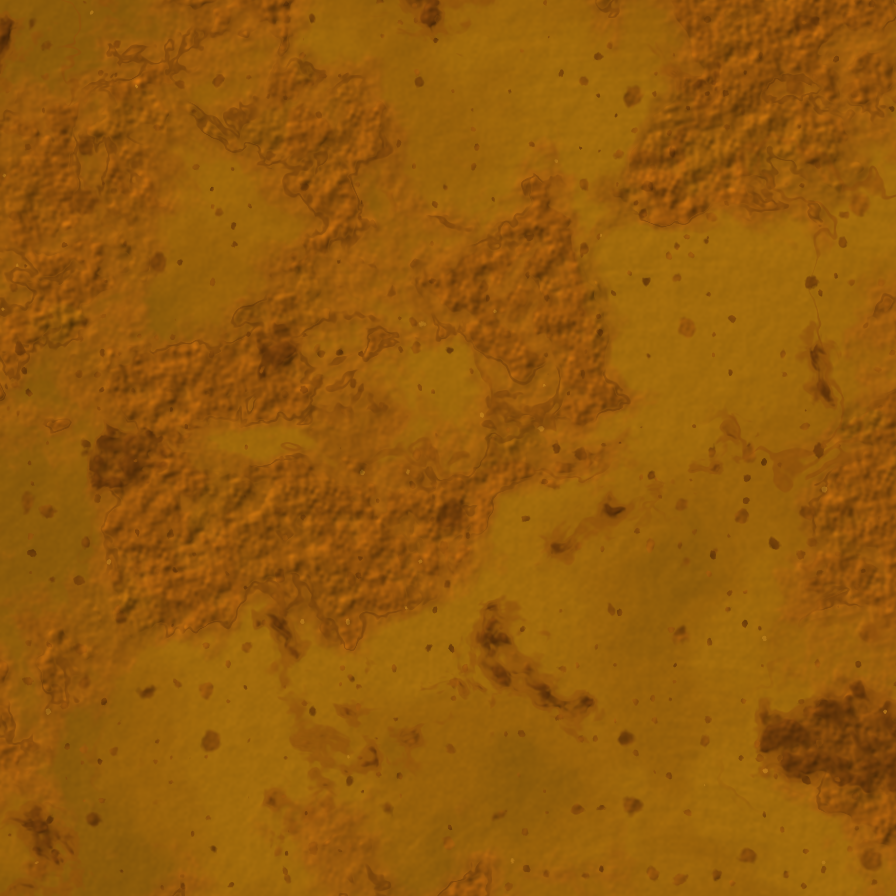
Write a three.js fragment shader that draws this texture.

```glsl
varying vec2 vUv;

float hash(vec2 p) {
  return fract(sin(dot(p, vec2(127.1, 311.7))) * 43758.5453);
}

float noise(vec2 p) {
  vec2 cell = floor(p), f = fract(p);
  f = f * f * (3.0 - 2.0 * f);
  return mix(mix(hash(cell), hash(cell + vec2(1.0, 0.0)), f.x),
             mix(hash(cell + vec2(0.0, 1.0)), hash(cell + 1.0), f.x), f.y);
}

float fbm(vec2 p, int octaves) {
  float sum = 0.0, weight = 0.5, total = 0.0;
  for (int i = 0; i < 6; i++) {
    if (i >= octaves) break;
    sum += weight * noise(p);
    total += weight;
    weight *= 0.55;
    p = mat2(1.6, 1.2, -1.2, 1.6) * p + 7.3;
  }
  return sum / total;
}

// Scattered chips, one candidate per grid cell: x is coverage, y a random tint
vec2 chips(vec2 p, float scale, float density) {
  vec2 cell = floor(p * scale);
  float seed = hash(cell + scale);
  vec2 centre = 0.35 + 0.3 * vec2(hash(cell + 3.7), hash(cell + 8.1));
  vec2 offset = fract(p * scale) - centre;
  offset.x *= 0.8 + 0.7 * hash(cell + 5.9);
  float ragged = length(offset) + 0.24 * (fbm(p * scale * 4.0, 3) - 0.5);
  float radius = 0.07 + 0.13 * hash(cell + 1.3);
  float shape = 1.0 - smoothstep(radius - 0.05, radius + 0.05, ragged);
  return vec2(shape * step(1.0 - density, seed), hash(cell + 6.4));
}

void main() {
  vec3 honey = vec3(0.63, 0.415, 0.045);
  vec3 ochre = vec3(0.60, 0.38, 0.04);
  vec3 olive = vec3(0.54, 0.35, 0.04);
  vec3 orange = vec3(0.62, 0.355, 0.05);
  vec3 rust = vec3(0.56, 0.31, 0.04);
  vec3 umber = vec3(0.40, 0.21, 0.03);

  vec2 p = vUv;
  vec2 warp = vec2(fbm(p * 7.0, 5), fbm(p * 7.0 + 17.0, 5)) - 0.5;
  vec2 q = p + 0.14 * warp;
  float grit = fbm(p * 48.0, 3);
  float relief = grit - fbm((p + vec2(-0.003, 0.003)) * 48.0, 3);

  // Smooth paint, darker and greener towards the top
  float tone = fbm(q * 3.0 + 4.0, 5) + 0.2 * (0.45 - p.y);
  vec3 color = mix(olive, ochre, smoothstep(0.3, 0.45, tone));
  color = mix(color, honey, smoothstep(0.43, 0.58, tone));

  // Faint curved brush scratches
  vec2 sweep = p - vec2(0.75, -0.25);
  float bristle = noise(vec2(length(sweep) * 190.0, atan(sweep.y, sweep.x) * 7.0));
  color *= 1.0 + 0.045 * (bristle - 0.5) * smoothstep(0.4, 0.65, noise(p * 5.0 + 2.0));

  // Orange stains gathered at the sides, with crusted cores
  float sides = smoothstep(0.1, 0.5, abs(p.x - 0.45));
  float decay = fbm(q * 5.0 + 31.0, 6) + 0.1 * sides + 0.09 * (grit - 0.5);
  float stain = smoothstep(0.54, 0.65, decay);
  float crust = smoothstep(0.65, 0.685, decay);
  color = mix(color, orange, 0.9 * stain);
  color = mix(color, rust, crust * smoothstep(0.25, 0.6, grit + 0.1));
  float mottling = smoothstep(0.5, 0.68, fbm(q * 15.0 + 50.0, 4));
  color = mix(color, mix(rust, olive, noise(q * 9.0)), 0.6 * mottling * stain);

  // Broken rims around the crust
  float rim = 1.0 - smoothstep(0.003, 0.016, abs(decay - 0.655));
  float broken = smoothstep(0.42, 0.62, noise(p * 16.0 + 12.0));
  color = mix(color, umber, 0.45 * rim * broken);

  // Thin wandering veins
  float vein = 1.0 - smoothstep(0.003, 0.015, abs(fbm(q * 5.0 + 9.0, 5) - 0.5));
  float veinArea = smoothstep(0.5, 0.68, fbm(p * 4.0 + 22.0, 3) + 0.08 * sides);
  color = mix(color, rust, 0.75 * vein * veinArea);

  // Dark eroded patches with ragged borders
  float erosion = fbm(q * 6.5 + 63.0, 6) + 0.12 * (grit - 0.5);
  float pit = smoothstep(0.685, 0.73, erosion);
  color = mix(color, rust, 0.7 * smoothstep(0.64, 0.68, erosion));
  color = mix(color, umber, pit * (0.45 + 0.5 * smoothstep(0.4, 0.6, grit)));

  // Chips and specks of three sizes
  float chipped = 0.0;
  for (int i = 0; i < 3; i++) {
    float scale = 15.0 * pow(1.8, float(i));
    vec2 chip = chips(p + 0.02 * warp, scale, 0.17);
    color = mix(color, mix(rust, umber, chip.y * chip.y), 0.8 * chip.x);
    chipped = max(chipped, chip.x);
  }
  vec2 fleck = chips(p + 0.37, 60.0, 0.012);
  color = mix(color, vec3(0.76, 0.52, 0.12), 0.6 * fleck.x);

  // Raised surface lit from one side, plus fine grain
  float rough = max(max(crust, pit), max(0.6 * chipped, 0.35 * stain));
  color *= 1.0 + relief * (0.18 + 1.3 * rough);
  color *= 1.0 + 0.035 * (noise(p * 260.0) - 0.5);
  gl_FragColor = vec4(color, 1.0);
}
```
